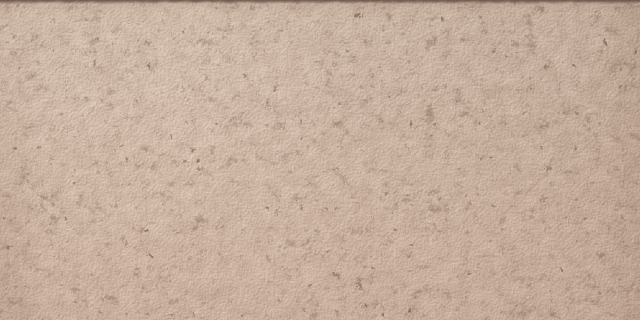
Write a Shadertoy shader that draws this texture.

```glsl
// Warm beige plaster wall: fine relief grain lit from the upper left, ragged
// brown flecks gathered in patches, short broken cracks and a few dark pits.
// All layers are gradient noise or jittered cells, in canvas heights.

#define GRAIN_SCALE 125.0
#define GRAIN_DEPTH 0.36
#define MOTTLE_DEPTH 0.30
#define CRACK_SCALE 30.0
#define CRACK_DEPTH 0.24
#define FLECK_DEPTH 0.30
#define PIT_DEPTH 0.62
#define PLASTER vec3(0.786, 0.692, 0.624)
#define TONE_STEP vec3(0.190, 0.207, 0.208)
#define PIT_COLOR vec3(0.40, 0.305, 0.25)
#define EDGE_COLOR vec3(0.38, 0.28, 0.25)

vec3 hash3(vec2 cell) {
    vec3 q = fract(cell.xyx * vec3(0.1031, 0.1030, 0.0973));
    q += dot(q, q.yxz + 33.33);
    return fract((q.xxy + q.yzz) * q.zyx);
}

vec2 gradientAt(vec2 cell) {
    float angle = 6.28318 * hash3(cell).x;
    return vec2(cos(angle), sin(angle));
}

// Gradient noise, roughly -0.7 to 0.7
float noise(vec2 p) {
    vec2 i = floor(p), f = fract(p);
    vec2 u = f * f * f * (f * (f * 6.0 - 15.0) + 10.0);
    vec2 e = vec2(1.0, 0.0);
    float a = dot(gradientAt(i), f);
    float b = dot(gradientAt(i + e.xy), f - e.xy);
    float c = dot(gradientAt(i + e.yx), f - e.yx);
    float d = dot(gradientAt(i + e.xx), f - e.xx);
    return mix(mix(a, b, u.x), mix(c, d, u.x), u.y);
}

float fbm(vec2 p) {
    float sum = 0.0, amplitude = 1.0;
    for (int i = 0; i < 4; i++) {
        sum += amplitude * noise(p);
        p = mat2(1.6, 1.2, -1.2, 1.6) * p + 17.3;
        amplitude *= 0.6;
    }
    return sum;
}

float grainHeight(vec2 p) {
    return noise(p * GRAIN_SCALE) + 0.6 * noise(p * GRAIN_SCALE * 0.45 + 31.0)
         + 0.4 * noise(p * GRAIN_SCALE * 1.6 + 57.0);
}

// Short jagged contours of warped noise, broken up by a second noise
float cracks(vec2 p, float pixel) {
    vec2 warp = vec2(noise(p * 75.0 + 5.0), noise(p * 75.0 + 71.0));
    vec2 q = p * CRACK_SCALE + 0.9 * warp;
    float width = CRACK_SCALE * (0.0018 + pixel);
    float line = 1.0 - smoothstep(0.0, width, abs(noise(q)));
    return line * smoothstep(0.0, 0.45, noise(p * 34.0 + 90.0));
}

// Ragged brown flecks, denser where the patch value is high
float flecks(vec2 p, float patchiness) {
    float coarse = fbm(p * vec2(22.0, 27.0) + 120.0);
    float fine = noise(p * 95.0 + 8.0);
    return smoothstep(0.22, 1.0, coarse + 0.35 * fine + 0.45 * patchiness);
}

// One ragged, randomly turned pit in a share of the cells
float pits(vec2 p, float scale, float share, float radius, float pixel) {
    vec2 cell = floor(p * scale);
    vec3 place = hash3(cell + scale);
    vec3 form = hash3(cell + scale + 211.0);
    vec2 d = p - (cell + 0.25 + 0.5 * place.xy) / scale;
    d += 0.005 * vec2(noise(p * 110.0 + 3.0), noise(p * 110.0 + 47.0));
    float angle = 3.14159 * form.x, c = cos(angle), s = sin(angle);
    d = mat2(c, s, -s, c) * d * vec2(0.8, 1.0 + 0.8 * form.y);
    float size = radius * mix(0.4, 1.0, form.z * form.z);
    float edge = length(d) - size * (1.0 + 1.6 * noise(p * 130.0 + 13.0));
    float blur = 0.0020 + 0.7 * pixel;
    float mask = 1.0 - smoothstep(-blur, blur, edge);
    return mask * step(place.z, share) * mix(0.35, 1.0, form.y);
}

void mainImage(out vec4 fragColor, in vec2 fragCoord) {
    vec2 p = fragCoord / iResolution.y;
    vec2 uv = fragCoord / iResolution.xy;
    float pixel = 1.0 / iResolution.y;

    // Broad light, strongest in the upper left
    float tone = 0.42 * (0.5 - length((uv - vec2(0.24, 0.72)) * vec2(1.05, 0.65)));
    tone -= 0.25 * (1.0 - smoothstep(0.0, 0.10, uv.x)) * (1.0 - uv.y);
    tone -= 0.15 * smoothstep(0.93, 1.0, uv.x);

    // Relief grain and soft mottling
    vec2 toLight = vec2(-0.0025, 0.0030);
    tone += GRAIN_DEPTH * (grainHeight(p) - grainHeight(p + toLight));
    tone += MOTTLE_DEPTH * (0.65 * fbm(p * 19.0) + 0.2 * noise(p * 4.0 + 40.0));
    vec3 color = PLASTER + TONE_STEP * tone;
    color += vec3(0.010, -0.004, -0.006) * (0.5 - uv.y);

    // Flecks, cracks and pits
    float patchiness = noise(p * 7.0 + 60.0);
    color = mix(color, PIT_COLOR, FLECK_DEPTH * flecks(p, patchiness));
    color = mix(color, PIT_COLOR, CRACK_DEPTH * cracks(p, pixel));
    float pit = max(pits(p, 12.0, 0.16, 0.0100, pixel),
                    pits(p, 27.0, 0.13, 0.0055, pixel));
    color = mix(color, PIT_COLOR, PIT_DEPTH * pit);

    // Shadow along the top edge
    float depth = 1.0 - p.y + 0.004 * noise(p * 30.0);
    float shadow = 0.70 * (1.0 - smoothstep(0.0, 0.014, depth))
                 + 0.10 * (1.0 - smoothstep(0.0, 0.05, depth));
    color = mix(color, EDGE_COLOR, shadow);

    fragColor = vec4(clamp(color, 0.0, 1.0), 1.0);
}
```
